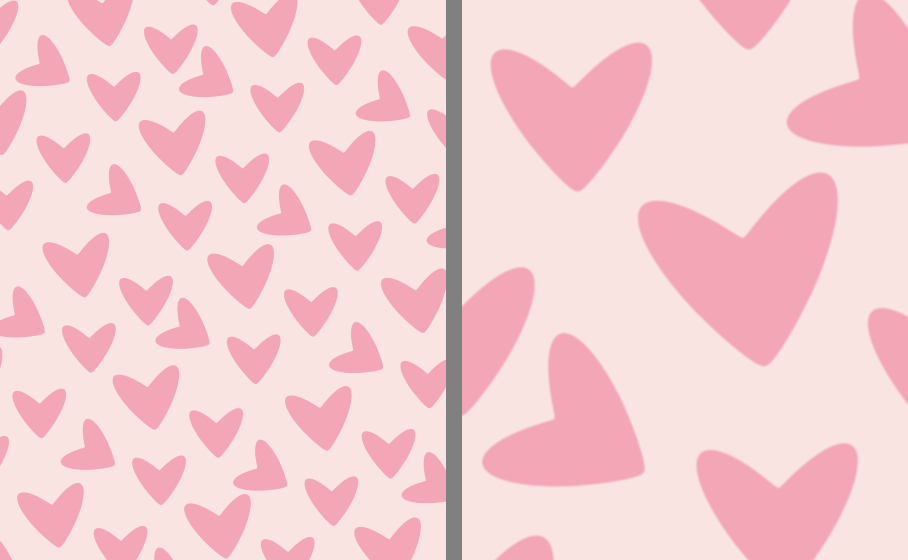
Left, the full canvas; right, a detail of the centre.
Write a WebGL 1 fragment shader that draws this pattern.

```glsl
precision highp float;

uniform vec2 u_resolution;

#define BACKGROUND vec3(0.978, 0.894, 0.888)
#define PINK vec3(0.948, 0.651, 0.714)
#define STEP_ACROSS vec2(0.3073, -0.0326)
#define STEP_DOWN vec2(0.1315, -0.2396)
#define ORIGIN vec2(0.310, 0.736)
#define JITTER 0.011
#define BIG_SIZE 0.0599
#define SMALL_SIZE 0.0480
#define LOBE_HEIGHT 0.67
#define LOBE_LIFT 1.0
#define EDGE 0.0012

float cross2(vec2 a, vec2 b) {
    return a.x * b.y - a.y * b.x;
}

// Layered sines give each cell its own small offset.
vec2 cellOffset(vec2 cell) {
    vec2 phase = vec2(dot(cell, vec2(2.3, 4.1)), dot(cell, vec2(3.7, 1.9)));
    return JITTER * (0.6 * sin(phase) + 0.4 * sin(2.7 * phase.yx + 1.3));
}

// Heart of half-width 1: an ellipse sheared upward on both sides of its axis.
float heartDistance(vec2 p) {
    p.y += 0.297;
    float rounding = p.y < 0.0 ? 0.07 : 0.025;
    float side = sqrt(p.x * p.x + rounding * rounding);
    vec2 q = vec2(p.x, (p.y - LOBE_LIFT * side) / LOBE_HEIGHT);
    float radius = max(length(q), 0.001);
    vec2 slope = vec2(q.x - q.y * LOBE_LIFT * p.x / (side * LOBE_HEIGHT),
                      q.y / LOBE_HEIGHT) / radius;
    return (radius - 1.0) / max(length(slope), 0.2);
}

float placedHeart(vec2 p, float angle, float size) {
    float c = cos(angle), s = sin(angle);
    return size * heartDistance(mat2(c, -s, s, c) * p / size);
}

// One large heart, two small upright ones and a small one lying over.
float heartGroup(vec2 p) {
    float d = placedHeart(p, 0.17, BIG_SIZE);
    d = min(d, placedHeart(p - vec2(0.120, -0.060), 0.05, SMALL_SIZE));
    d = min(d, placedHeart(p - vec2(0.018, -0.1445), 0.05, SMALL_SIZE));
    return min(d, placedHeart(p - vec2(-0.100, -0.094), 1.03, SMALL_SIZE));
}

void main() {
    vec2 p = gl_FragCoord.xy / u_resolution.y - ORIGIN;

    // Nearest cell of the slanted lattice, centred on the group.
    vec2 lattice = vec2(cross2(p, STEP_DOWN), cross2(STEP_ACROSS, p))
                 / cross2(STEP_ACROSS, STEP_DOWN);
    vec2 home = floor(lattice - vec2(-0.1, 0.33) + 0.5);

    float d = 1.0;
    for (int row = -1; row <= 1; row++) {
        for (int column = -1; column <= 1; column++) {
            vec2 cell = home + vec2(float(column), float(row));
            vec2 center = cell.x * STEP_ACROSS + cell.y * STEP_DOWN;
            d = min(d, heartGroup(p - center - cellOffset(cell)));
        }
    }

    float soft = max(EDGE, 0.6 / u_resolution.y);
    float heart = 1.0 - smoothstep(-soft, soft, d);
    gl_FragColor = vec4(mix(BACKGROUND, PINK, heart), 1.0);
}
```
